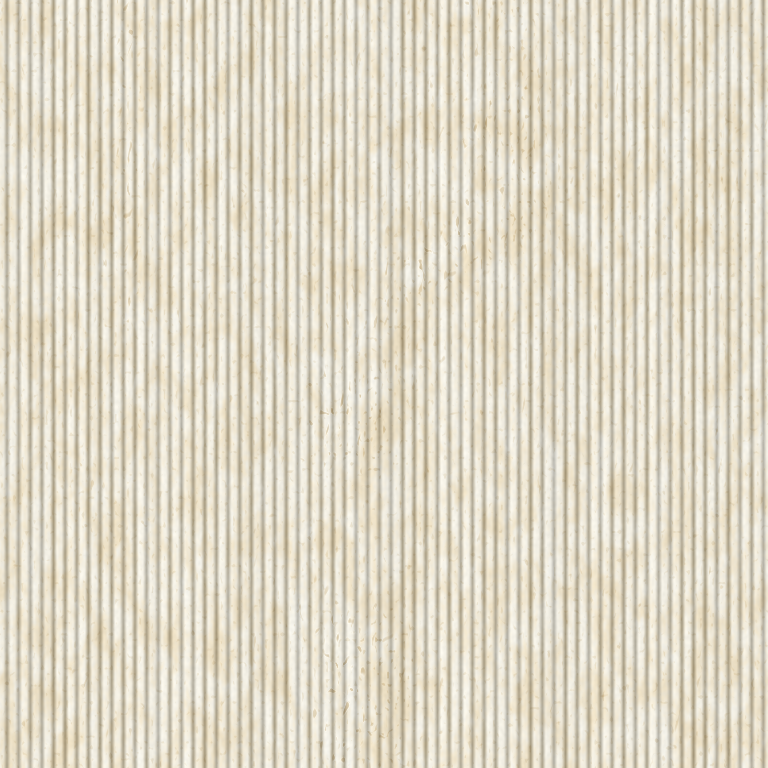
Reproduce this texture procedurally as a WebGL 2 fragment shader.

```glsl
#version 300 es
precision highp float;

#define RIBS 66.0
#define GROOVE_PHASE 0.6
#define GROOVE_REACH 0.36
#define RIB_VARIATION 0.025
#define STAIN_SCALE vec2(30.0, 15.0)
#define STAIN_AMOUNT 0.72
#define PIT_SCALE vec2(140.0, 75.0)
#define GRAIN_SCALE vec2(210.0, 150.0)
#define CREST_COLOR vec3(0.962, 0.950, 0.908)
#define GROOVE_COLOR vec3(0.695, 0.685, 0.645)
#define STAIN_TINT vec3(0.950, 0.893, 0.785)
#define CHALK_COLOR vec3(0.965, 0.965, 0.945)

uniform vec2 u_resolution;
out vec4 fragColor;

float hash(vec2 p) {
    vec3 q = fract(p.xyx * vec3(0.1031, 0.1030, 0.0973));
    q += dot(q, q.yzx + 33.33);
    return fract((q.x + q.y) * q.z);
}

vec2 gradient(vec2 cell) {
    float angle = 6.2832 * hash(cell);
    return vec2(cos(angle), sin(angle));
}

float gradientNoise(vec2 p) {
    vec2 i = floor(p), f = fract(p);
    vec2 w = f * f * f * (f * (f * 6.0 - 15.0) + 10.0);
    vec2 e = vec2(0.0, 1.0);
    float low = mix(dot(gradient(i), f),
                    dot(gradient(i + e.yx), f - e.yx), w.x);
    float high = mix(dot(gradient(i + e.xy), f - e.xy),
                     dot(gradient(i + e.yy), f - e.yy), w.x);
    return mix(low, high, w.y);
}

float fbm(vec2 p) {
    float sum = 0.0, amplitude = 0.5;
    for (int octave = 0; octave < 4; octave++) {
        sum += amplitude * gradientNoise(p);
        p = mat2(1.8, 0.4, -0.4, 1.8) * p + 17.3;
        amplitude *= 0.72;
    }
    return sum;
}

// Soft vertical band of width w around x = 0
float band(float x, float w) {
    return exp(-x * x / (w * w));
}

void main() {
    vec2 uv = gl_FragCoord.xy / u_resolution;

    // Rounded ribs between shaded grooves
    float ribX = uv.x * RIBS - GROOVE_PHASE;
    float across = fract(ribX);
    float grooveDistance = min(across, 1.0 - across);
    float profile = smoothstep(-0.08, GROOVE_REACH, grooveDistance);
    float ribTone = hash(vec2(floor(ribX), 7.0)) - 0.5;
    vec3 color = mix(GROOVE_COLOR, CREST_COLOR, profile);
    color += profile * (RIB_VARIATION * ribTone + 0.012 * sin(6.2832 * across));

    // Dirt gathered unevenly along each groove
    float grooveId = floor(ribX + 0.5);
    float dirt = hash(vec2(grooveId, 19.0)) + gradientNoise(vec2(grooveId * 3.7, uv.y * 12.0));
    color *= mix(vec3(1.0), vec3(0.93, 0.89, 0.80), (1.0 - profile) * clamp(dirt, 0.0, 1.0));

    // Weathered vein that shifts sideways, with a worn strip to its left
    float veinX = uv.x - 0.50 - 0.18 * smoothstep(0.55, 0.74, uv.y)
                + 0.04 * gradientNoise(vec2(2.0, uv.y * 6.0));
    float fade = smoothstep(-0.25, 0.15, gradientNoise(vec2(9.0, uv.y * 5.0)));
    float vein = band(veinX, 0.030) * fade;
    float worn = band(veinX + 0.055, 0.040) * fade
               + 0.5 * band(uv.x - 0.165, 0.018) * smoothstep(0.35, 0.75, uv.y);

    // Faint mottled tan stains with granular edges
    float grain = gradientNoise(uv * GRAIN_SCALE);
    float mottle = gradientNoise(uv * vec2(95.0, 50.0) + 29.0);
    float cloud = fbm(uv * STAIN_SCALE) + 0.16 * gradientNoise(uv * vec2(9.0, 3.5));
    float stain = smoothstep(-0.30, 0.52,
        cloud + 0.20 * grain + 0.18 * mottle + 0.20 * vein - 0.12 * worn);
    color *= mix(vec3(1.0), STAIN_TINT, STAIN_AMOUNT * stain);

    // Pale chalky patches
    float chalk = smoothstep(0.08, 0.40, fbm(uv * vec2(48.0, 18.0) + 51.0) + 0.15 * worn);
    color = mix(color, CHALK_COLOR * mix(0.80, 1.0, profile), 0.45 * chalk * (1.0 - stain));

    // Small upright pits, denser along the worn strip, with a lit rim
    float pitField = gradientNoise(uv * PIT_SCALE + 1.2 * gradientNoise(uv * 30.0))
                   + 0.12 * worn + 0.06 * vein;
    float pit = smoothstep(0.40, 0.58, pitField);
    float rim = smoothstep(0.30, 0.40, pitField) * (1.0 - pit);
    color *= mix(vec3(1.0), vec3(0.88, 0.82, 0.71), pit * (0.45 + 0.4 * worn));
    color += 0.025 * rim * worn;

    // Fine specks and grain
    float speck = smoothstep(0.26, 0.50, gradientNoise(uv * GRAIN_SCALE * 0.9 + 83.0));
    color *= mix(vec3(1.0), vec3(0.91, 0.87, 0.79), speck * (0.45 + 0.5 * vein));
    color += 0.036 * grain;

    fragColor = vec4(clamp(color, 0.0, 1.0), 1.0);
}
```
